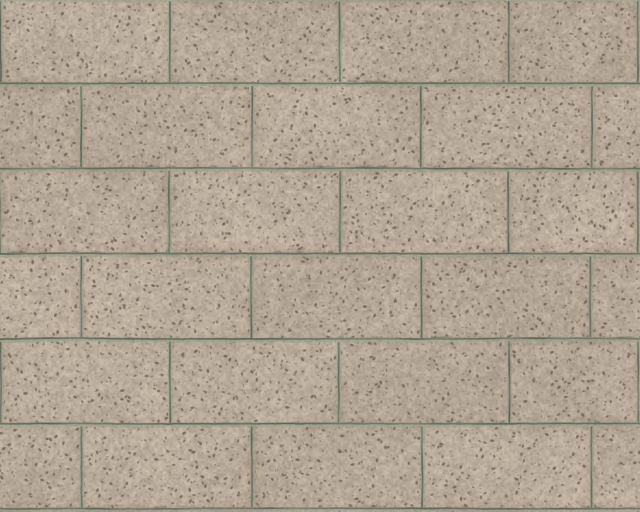
This texture is drawn by a Shadertoy shader. Its source:

```glsl
// Running-bond wall of pitted beige concrete blocks with grey-green mortar joints.
// Lengths are fractions of the canvas height.
#define ROW_HEIGHT 0.1662
#define BLOCK_WIDTH 0.3314
#define FIRST_BED 0.0042
#define ROW_STARTS vec2(0.1612, 0.0010)
#define JOINT_HALF 0.0050
#define SHADOW_HALF 0.0012
#define PIT_GRID 85.0
#define GRAIN 0.17
#define FACE_COLOR vec3(0.722, 0.668, 0.606)
#define MORTAR_COLOR vec3(0.630, 0.632, 0.565)
#define SHADOW_COLOR vec3(0.365, 0.385, 0.325)
#define PIT_COLOR vec3(0.430, 0.375, 0.315)

float hash(vec2 p) {
    vec3 q = fract(p.xyx * vec3(0.1031, 0.1030, 0.0973));
    q += dot(q, q.yzx + 33.33);
    return fract((q.x + q.y) * q.z);
}

float noise(vec2 p) {
    vec2 i = floor(p), f = fract(p);
    f = f * f * (3.0 - 2.0 * f);
    return mix(mix(hash(i), hash(i + vec2(1, 0)), f.x),
               mix(hash(i + vec2(0, 1)), hash(i + vec2(1, 1)), f.x), f.y);
}

// Soft band of the given half width around d = 0
float band(float d, float halfWidth, float px) {
    return 1.0 - smoothstep(halfWidth - 0.5 * px, halfWidth + px, abs(d));
}

// Sparse, tilted oval pits of varying size and depth
float pits(vec2 p, float px) {
    vec2 cell = floor(p * PIT_GRID);
    float depth = 0.0;
    for (int j = -1; j <= 1; j++)
    for (int i = -1; i <= 1; i++) {
        vec2 c = cell + vec2(i, j);
        vec2 center = (c + vec2(hash(c + 11.3), hash(c + 47.9))) / PIT_GRID;
        float angle = 6.2832 * hash(c + 83.1);
        vec2 axis = vec2(cos(angle), sin(angle));
        vec2 d = p - center;
        float dist = length(vec2(dot(d, axis) * 0.65, dot(d, vec2(-axis.y, axis.x))));
        float size = hash(c + 5.7);
        float radius = mix(0.0006, 0.0021, size * size);
        float present = step(0.38, hash(c + 29.5));
        depth = max(depth, present * mix(0.35, 0.85, size) * band(dist, radius, px));
    }
    return depth;
}

void mainImage(out vec4 fragColor, in vec2 fragCoord) {
    float px = 1.0 / iResolution.y;
    vec2 p = fragCoord * px;

    // Signed offsets from the nearest bed joint and head joint
    float y = (p.y - FIRST_BED) / ROW_HEIGHT;
    float row = floor(y), odd = mod(row, 2.0);
    float bed = (fract(y + 0.5) - 0.5) * ROW_HEIGHT;
    float x = p.x - mix(ROW_STARTS.x, ROW_STARTS.y, odd);
    float col = floor(x / BLOCK_WIDTH + 0.5);
    float head = x - col * BLOCK_WIDTH - 0.004 * (hash(vec2(col, row) + 20.0) - 0.5);
    float wallEnd = p.x - iResolution.x * px + 0.0033;
    if (odd > 0.5 && abs(wallEnd) < abs(head)) head = wallEnd;
    bed += 0.002 * (noise(p * vec2(7.0, 3.0) + 9.0) - 0.5);
    head += 0.0015 * (noise(p * vec2(3.0, 22.0) + 4.0) - 0.5);
    vec2 block = vec2(col - step(head, 0.0), row);

    // Block face: tone per block, soft stains, grain and pits
    float edge = min(abs(bed), abs(head));
    float coarse = noise(p * 115.0) - 0.5;
    float fine = noise(p * 235.0 + 31.0) - 0.5;
    float stain = noise(p * 9.0) + 0.5 * noise(p * 27.0 + 6.0) - 0.75;
    float tone = 1.0 + 0.045 * (hash(block + 61.0) - 0.5) + 0.045 * stain;
    tone += GRAIN * (0.55 * coarse + 0.75 * fine);
    vec3 color = FACE_COLOR * tone;
    color *= mix(vec3(1.0), vec3(0.95, 0.925, 0.90),
                 smoothstep(0.022, 0.004, edge) * noise(p * 18.0 + 3.0));
    color = mix(color, PIT_COLOR, pits(p, px));

    // Chipped lower edges
    float chip = smoothstep(0.73, 0.90, noise(p * vec2(48.0, 65.0) + 17.0));
    chip *= smoothstep(0.010, 0.003, bed) * step(0.0, bed);
    color = mix(color, SHADOW_COLOR, 0.65 * chip);

    // Mortar with ragged edges
    float ragged = edge + 0.0024 * (noise(p * 150.0 + 13.0) - 0.5);
    vec3 mortar = MORTAR_COLOR * (1.0 + 0.09 * fine + 0.06 * stain);
    color = mix(color, mortar, 0.9 * band(ragged, JOINT_HALF - 0.5 * px, px));

    // Shadow below each block and on the left of each head joint
    float rough = 0.0010 * (noise(p * 70.0 + 41.0) - 0.5);
    float bedShadow = band(bed - 0.0022 + rough, SHADOW_HALF, px);
    float headShadow = band(head + 0.0008 + rough, SHADOW_HALF, px);
    headShadow *= smoothstep(0.4 * JOINT_HALF, JOINT_HALF, abs(bed));
    float strength = mix(0.5, 1.0, noise(p * 21.0 + 53.0));
    color = mix(color, SHADOW_COLOR, strength * max(bedShadow, headShadow));

    fragColor = vec4(clamp(color, 0.0, 1.0), 1.0);
}
```
